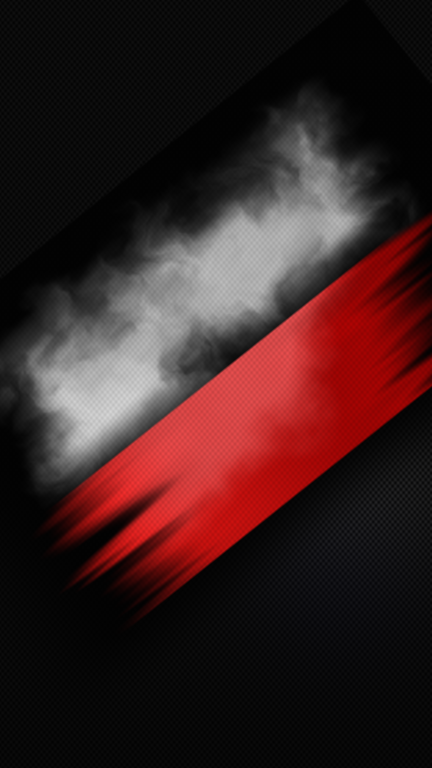
Reproduce this background procedurally as a Shadertoy shader.

```glsl
#define TILT 0.674
#define PIVOT vec2(0.5, 0.907)
#define BAND_WIDTH 0.33
#define PANEL_CORNER vec2(0.81, 0.487)
#define MESH_PITCH vec2(0.0128, 0.0150)
#define SMOKE_SCALE 5.5
#define DEEP_RED vec3(0.60, 0.015, 0.012)
#define PALE_RED vec3(0.85, 0.29, 0.29)
#define SMOKE_TINT vec3(1.0, 1.0, 1.0)

float hash(vec2 p) {
    vec3 q = fract(vec3(p.xyx) * 0.1031);
    q += dot(q, q.yzx + 33.33);
    return fract((q.x + q.y) * q.z);
}

float noise(vec2 p) {
    vec2 i = floor(p), f = fract(p);
    f = f * f * (3.0 - 2.0 * f);
    float low = mix(hash(i), hash(i + vec2(1, 0)), f.x);
    float high = mix(hash(i + vec2(0, 1)), hash(i + vec2(1, 1)), f.x);
    return mix(low, high, f.y);
}

float fbm(vec2 p) {
    float sum = 0.0, amp = 0.5;
    for (int i = 0; i < 5; i++) {
        sum += amp * noise(p);
        p = mat2(1.6, 1.2, -1.2, 1.6) * p + 7.3;
        amp *= 0.5;
    }
    return sum;
}

float boxDistance(vec2 p, vec2 halfSize) {
    vec2 d = abs(p) - halfSize;
    return length(max(d, 0.0)) + min(max(d.x, d.y), 0.0);
}

float spot(vec2 p, vec2 center, vec2 radius) {
    vec2 d = (p - center) / radius;
    return exp(-dot(d, d));
}

// Staggered cells, from -1 to 1
float meshPattern(vec2 p) {
    vec2 a = 6.28318 * p / MESH_PITCH;
    return cos(a.x) * cos(a.y);
}

// Dark mesh wall with a black tilted panel
vec3 backdrop(vec2 p, vec2 q, float mesh) {
    float px = 1.5 / iResolution.x;
    vec2 inside = smoothstep(vec2(px), vec2(-px), q - PANEL_CORNER);
    float panel = inside.x * inside.y * smoothstep(-0.48, -0.30, q.y)
                * smoothstep(-0.85, -0.50, q.x);
    float light = 0.026 + 0.012 * smoothstep(0.0, 0.5, p.y);
    light += 0.055 * spot(p, vec2(0.82, 0.66), vec2(0.32, 0.20));
    vec3 col = vec3(light) * (1.0 + 0.6 * mesh);
    col += vec3(0.006, 0.006, 0.022) * spot(p, vec2(0.78, 0.43), vec2(0.2));
    return mix(col, vec3(0.006), 0.9 * panel);
}

// Grey halo and bright core of the smoke
float smokeLight(vec2 p, vec2 q) {
    vec2 s = p * SMOKE_SCALE;
    float warp = fbm(s + 11.0);
    float puff = fbm(s + 1.2 * warp) - 0.48;
    float halo = boxDistance(q - vec2(0.07, 0.18), vec2(0.48, 0.20)) + 0.26 * puff;
    float core = boxDistance(q - vec2(0.08, 0.15), vec2(0.42, 0.13)) + 0.24 * puff;
    halo = smoothstep(0.07, -0.09, halo) * smoothstep(-0.03, 0.02, q.y);
    core = smoothstep(0.06, -0.075, core) * smoothstep(0.005, 0.085, q.y);
    float light = halo * (0.25 - 0.22 * puff) + core * (0.45 - 0.18 * puff);
    return light * (1.0 - 0.12 * smoothstep(0.1, 0.6, q.x));
}

// Red band: colour and coverage with brushed ends
vec4 redBand(vec2 p, vec2 q) {
    float px = 1.5 / iResolution.x;
    float streak = noise(vec2(q.x * 2.5, q.y * 38.0)) - 0.5;
    float fine = noise(vec2(q.x * 4.0, q.y * 95.0 + 40.0)) - 0.5;
    float brush = 0.20 * streak + 0.08 * fine;
    float body = smoothstep(-px, px, -q.y) * smoothstep(-px, px, q.y + BAND_WIDTH);
    float leftEnd = smoothstep(-0.53, -0.27, q.x + brush - 0.12 * (q.y + 0.2));
    float rightEnd = smoothstep(0.60, 0.34, q.x + brush - 0.30 * (q.y + 0.17));

    float cloud = fbm(p * 5.0 + 3.0) - 0.48;
    float reach = 0.20 - 0.9 * max(q.x - 0.08, 0.0) * max(q.x + 0.3, 0.0);
    float haze = smoothstep(-0.08, 0.09, q.y + reach + 0.24 * cloud);
    haze *= smoothstep(-0.50, -0.12, q.x) * smoothstep(0.48, 0.24, q.x);
    vec3 col = DEEP_RED + vec3(0.16, 0.05, 0.045) * smoothstep(0.2, -0.25, q.x);
    col = mix(col, PALE_RED, haze * (0.95 - 0.3 * cloud));
    col *= 1.0 + 0.28 * streak * smoothstep(0.05, 0.4, abs(q.x));
    return vec4(col, body * leftEnd * rightEnd);
}

void mainImage(out vec4 fragColor, in vec2 fragCoord) {
    vec2 p = fragCoord / iResolution.x;
    vec2 axis = vec2(cos(TILT), sin(TILT));
    vec2 d = p - PIVOT;
    vec2 q = vec2(dot(d, axis), dot(d, vec2(-axis.y, axis.x)));

    // Layers from back to front
    float mesh = meshPattern(p);
    vec3 col = backdrop(p, q, mesh);
    col += SMOKE_TINT * smokeLight(p, q) * (1.0 + 0.045 * mesh);
    vec4 band = redBand(p, q);
    col = mix(col, band.rgb * (1.0 + 0.07 * mesh), band.a);

    fragColor = vec4(clamp(col, 0.0, 1.0), 1.0);
}
```
